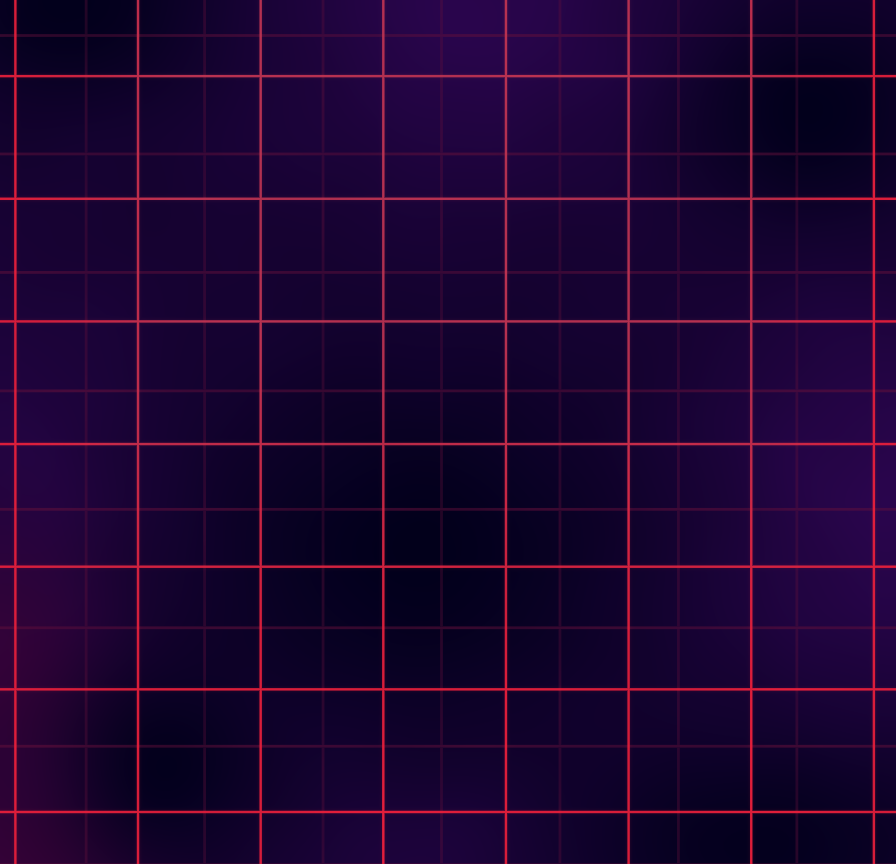
Write a Shadertoy shader that draws this pattern.

```glsl
// Two offset square grids of glowing red lines over a mottled violet night backdrop.

// Lengths are fractions of the canvas height, measured from the top left.
const float MAIN_PITCH = 0.14195;
const vec2  MAIN_ORIGIN = vec2(0.0178, 0.0881);
const float MAIN_WIDTH = 0.0028;
const float FAINT_PITCH = 0.1371;
const vec2  FAINT_ORIGIN = vec2(0.0997, 0.0411);
const float FAINT_WIDTH = 0.0032;
const float GLOW_RADIUS = 0.0030;
const float GLOW_STRENGTH = 0.10;

const vec3 BASE    = vec3(0.083, 0.007, 0.190);
const vec3 SHADOW  = vec3(0.003, 0.000, 0.105);
const vec3 VIOLET  = vec3(0.160, 0.020, 0.295);
const vec3 MAGENTA = vec3(0.235, 0.010, 0.225);
const vec3 MAIN_ROSE = vec3(0.74, 0.20, 0.32);
const vec3 MAIN_RED  = vec3(0.90, 0.12, 0.23);
const vec3 FAINT_INK = vec3(0.39, 0.06, 0.23);

vec2 hashGradient(vec2 cell) {
    vec2 h = vec2(dot(cell, vec2(127.1, 311.7)), dot(cell, vec2(269.5, 183.3)));
    return 2.0 * fract(sin(h) * 43758.5) - 1.0;
}

float gradientNoise(vec2 p) {
    vec2 i = floor(p), f = fract(p);
    vec2 u = f * f * f * (f * (f * 6.0 - 15.0) + 10.0);
    vec2 e = vec2(0.0, 1.0);
    float a = dot(hashGradient(i), f);
    float b = dot(hashGradient(i + e.yx), f - e.yx);
    float c = dot(hashGradient(i + e.xy), f - e.xy);
    float d = dot(hashGradient(i + e.yy), f - e.yy);
    return mix(mix(a, b, u.x), mix(c, d, u.x), u.y);
}

// Soft elliptical patch, 1 at its centre.
float patchAt(vec2 p, vec2 centre, vec2 radius) {
    vec2 q = (p - centre) / radius;
    return exp(-dot(q, q));
}

// Distance to the nearest vertical (x) and horizontal (y) grid line.
vec2 gridDistance(vec2 p, vec2 origin, float pitch) {
    vec2 cell = (p - origin) / pitch;
    return abs(fract(cell + 0.5) - 0.5) * pitch;
}

// Exact share of a pixel covered by a line at distance d.
vec2 lineCoverage(vec2 d, float width, float pixel) {
    vec2 hi = min(d + 0.5 * pixel, vec2(0.5 * width));
    vec2 lo = max(d - 0.5 * pixel, vec2(-0.5 * width));
    return clamp((hi - lo) / pixel, 0.0, 1.0);
}

vec3 backdrop(vec2 p) {
    vec3 c = BASE;
    // Violet clouds
    c = mix(c, VIOLET, patchAt(p, vec2(0.55, 0.00), vec2(0.24, 0.21)));
    c = mix(c, VIOLET, patchAt(p, vec2(1.02, 0.58), vec2(0.20, 0.24)));
    c = mix(c, VIOLET, 0.60 * patchAt(p, vec2(0.02, 0.54), vec2(0.16, 0.22)));
    c = mix(c, VIOLET, 0.50 * patchAt(p, vec2(0.50, 1.00), vec2(0.16, 0.10)));
    // Magenta spill on the left edge
    c = mix(c, MAGENTA, 0.75 * patchAt(p, vec2(0.00, 0.77), vec2(0.13, 0.16)));
    c = mix(c, MAGENTA, 0.80 * patchAt(p, vec2(0.02, 1.01), vec2(0.15, 0.13)));
    // Dark hollows
    c = mix(c, SHADOW, 0.95 * patchAt(p, vec2(0.08, 0.00), vec2(0.16, 0.12)));
    c = mix(c, SHADOW, 0.95 * patchAt(p, vec2(0.94, 0.13), vec2(0.14, 0.13)));
    c = mix(c, SHADOW, 0.95 * patchAt(p, vec2(0.48, 0.64), vec2(0.24, 0.20)));
    c = mix(c, SHADOW, 0.90 * patchAt(p, vec2(0.19, 0.89), vec2(0.11, 0.12)));
    c = mix(c, SHADOW, 0.85 * patchAt(p, vec2(0.88, 0.98), vec2(0.22, 0.13)));
    return c * (1.0 + 0.08 * gradientNoise(p * 9.0));
}

void mainImage(out vec4 fragColor, in vec2 fragCoord) {
    float pixel = 1.0 / iResolution.y;
    vec2 p = vec2(fragCoord.x, iResolution.y - fragCoord.y) * pixel;
    float aspect = iResolution.x * pixel;
    vec3 color = backdrop(p);

    // Faint grid: the vertical lines are softer and uneven
    vec2 faintDist = gridDistance(p, FAINT_ORIGIN, FAINT_PITCH);
    vec2 faint = lineCoverage(faintDist, FAINT_WIDTH, pixel);
    float wear = 1.0 + 0.35 * gradientNoise(p * vec2(8.0, 14.0));
    color = mix(color, FAINT_INK, wear * max(0.34 * faint.x, 0.50 * faint.y));

    // Main grid: rose near the top centre, pure red toward the sides and bottom
    float side = smoothstep(0.28, 0.50, abs(p.x / aspect - 0.5));
    float low = smoothstep(0.35, 0.80, p.y);
    vec3 ink = mix(MAIN_ROSE, MAIN_RED, max(side, low));
    vec2 mainDist = gridDistance(p, MAIN_ORIGIN, MAIN_PITCH);
    vec2 glow = exp(-mainDist * mainDist / (GLOW_RADIUS * GLOW_RADIUS));
    vec2 lines = lineCoverage(mainDist, MAIN_WIDTH, pixel);
    float fade = 0.94 + 0.12 * gradientNoise(p * 6.0 + 17.0);
    color = mix(color, ink, GLOW_STRENGTH * max(glow.x, glow.y));
    color = mix(color, ink, fade * max(lines.x, lines.y));

    fragColor = vec4(clamp(color, 0.0, 1.0), 1.0);
}
```
